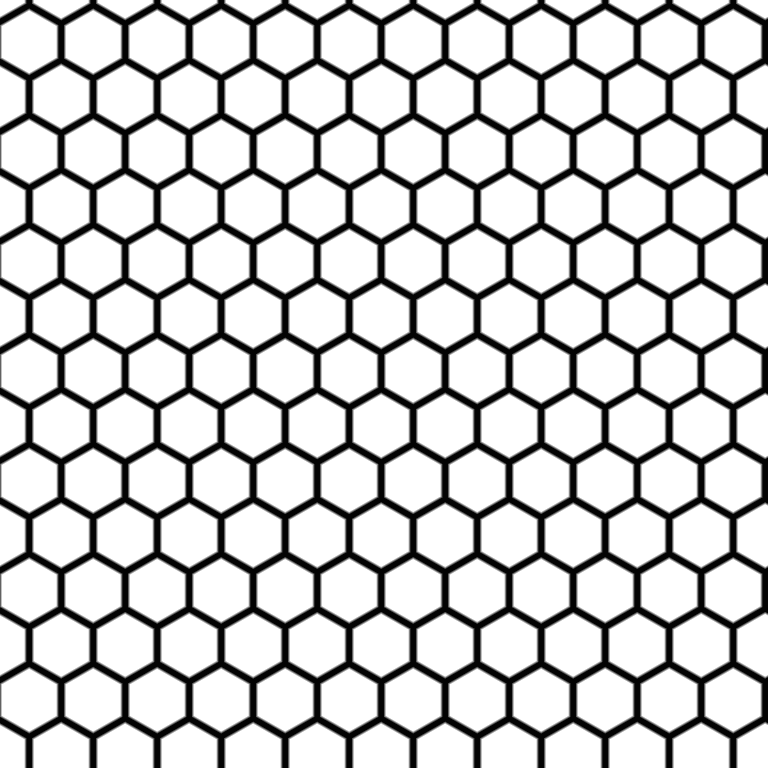
Give the GLSL for this pattern, as a Shadertoy shader.

```glsl
// Honeycomb of black lines on white: 12 pointy-top hexagons across, 14 staggered rows down.
// Two interleaved rectangular lattices give the nearest cell centre; the distance to
// that cell's border draws the line. Whole repeats make the canvas tile.

const vec2 LATTICE = vec2(1.0, 1.7320508); // one column by two rows

// Offset from the nearest point of a rectangular lattice
vec2 latticeOffset(vec2 p) {
    return p - LATTICE * round(p / LATTICE);
}

// Distance from inside a hexagon of unit width to its border
float hexBorderDistance(vec2 p) {
    p = abs(p);
    return 0.5 - max(p.x, dot(p, vec2(0.5, 0.8660254)));
}

void mainImage(out vec4 fragColor, in vec2 fragCoord) {
    // Cell units, with one cell centred near the upper left
    vec2 uv = fragCoord / iResolution.xy;
    vec2 p = (uv - vec2(0.038, 0.9455)) * vec2(12.0, 7.0) * LATTICE;

    // Nearest centre among the even and the odd rows
    vec2 even = latticeOffset(p);
    vec2 odd = latticeOffset(p - 0.5 * LATTICE);
    vec2 cell = dot(even, even) < dot(odd, odd) ? even : odd;

    // Line with a soft grey fringe, never narrower than a pixel
    float fringe = max(0.021, 6.0 / min(iResolution.x, iResolution.y));
    float paper = clamp(0.5 + 0.5 * (hexBorderDistance(cell) - 0.057) / fringe, 0.0, 1.0);

    fragColor = vec4(vec3(mix(0.01, 1.0, paper)), 1.0);
}
```
